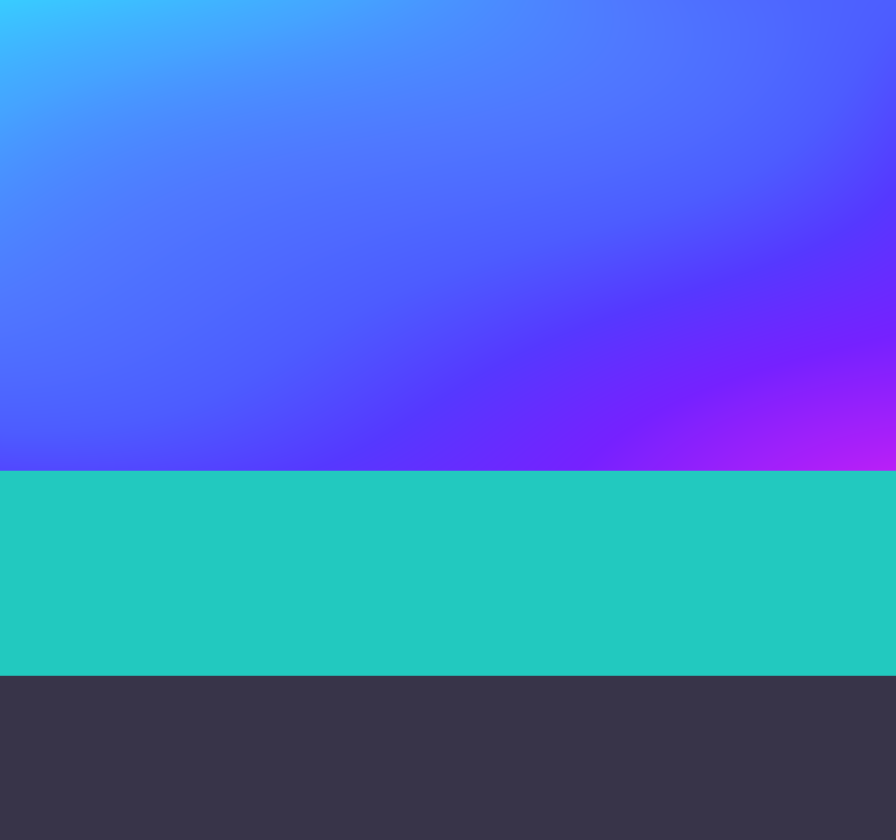
Give the GLSL for this background, as a WebGL 1 fragment shader.

```glsl
precision highp float;

uniform vec2 u_resolution;

// Band edges, as heights above the bottom
const float TEAL_TOP = 0.4396;
const float DARK_TOP = 0.1955;

// Flat bands
const vec3 TEAL = vec3(0.133, 0.788, 0.749);
const vec3 DARK = vec3(0.220, 0.204, 0.286);

// Gradient colours, from cool to warm
const vec3 CYAN = vec3(0.22, 0.80, 1.00);
const vec3 SKY = vec3(0.27, 0.64, 1.00);
const vec3 AZURE = vec3(0.31, 0.47, 1.00);
const vec3 BLUE = vec3(0.30, 0.36, 1.00);
const vec3 INDIGO = vec3(0.335, 0.22, 1.00);
const vec3 VIOLET = vec3(0.46, 0.13, 1.00);
const vec3 MAGENTA = vec3(0.73, 0.12, 0.97);

// Warmth at evenly spaced nodes: each line runs downwards, lines go left to right
const mat4 WARMTH = mat4(
    0.00, 0.31, 0.46, 0.67,
    0.21, 0.445, 0.575, 0.715,
    0.43, 0.515, 0.71, 0.86,
    0.59, 0.695, 0.83, 1.00);

// Cubic weights for four nodes spread over 0..1
vec4 cubicWeights(float x) {
    float a = 3.0 * x;
    float b = a - 1.0;
    float c = a - 2.0;
    float d = a - 3.0;
    return vec4(-b * c * d / 6.0, a * c * d / 2.0, -a * b * d / 2.0, a * b * c / 6.0);
}

float warmthAt(vec2 p) {
    return dot(cubicWeights(p.y), WARMTH * cubicWeights(p.x));
}

// Soft steps through the gradient colours
float rampStep(float from, float to, float t) {
    return clamp((t - from) / (to - from), 0.0, 1.0);
}

vec3 ramp(float t) {
    vec3 color = mix(CYAN, SKY, rampStep(0.00, 0.25, t));
    color = mix(color, AZURE, rampStep(0.25, 0.45, t));
    color = mix(color, BLUE, rampStep(0.45, 0.60, t));
    color = mix(color, INDIGO, rampStep(0.60, 0.72, t));
    color = mix(color, VIOLET, rampStep(0.72, 0.85, t));
    return mix(color, MAGENTA, rampStep(0.85, 1.00, t));
}

// Antialiased coverage below a horizontal edge
float below(float edge, float y) {
    return clamp((edge - y) * u_resolution.y + 0.5, 0.0, 1.0);
}

void main() {
    vec2 uv = gl_FragCoord.xy / u_resolution;

    // Upper gradient, measured down from the top edge
    float depth = min((1.0 - uv.y) / (1.0 - TEAL_TOP), 1.0);
    vec3 color = ramp(warmthAt(vec2(uv.x, depth)));

    // Flat bands underneath
    color = mix(color, TEAL, below(TEAL_TOP, uv.y));
    color = mix(color, DARK, below(DARK_TOP, uv.y));

    gl_FragColor = vec4(color, 1.0);
}
```
